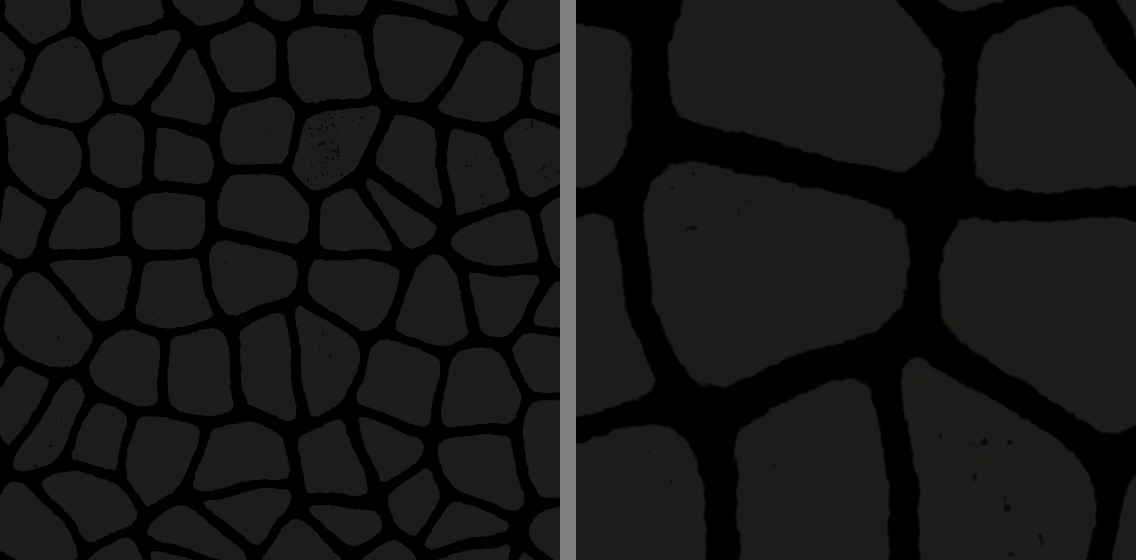
Left: the whole. Right: its middle third, enlarged.
Write a three.js fragment shader that draws this texture.

```glsl
// Dark crazy paving: irregular charcoal stones with rough edges and worn specks, set in black joints.
#define STONES_ACROSS 7.5
#define JITTER 0.86
#define HALF_JOINT 0.067
#define JOINT_VARIATION 0.04
#define CORNER_SHARPNESS 20.0
#define EDGE_BEND 0.09
#define EDGE_ROUGHNESS 0.014
#define EDGE_SOFTNESS 0.008
#define SPECK_SCALE 150.0
#define STONE_COLOR vec3(0.110, 0.110, 0.102)
#define JOINT_COLOR vec3(0.0)

varying vec2 vUv;

vec2 hash2(vec2 p) {
  vec3 q = fract(p.xyx * vec3(0.1031, 0.1030, 0.0973));
  q += dot(q, q.yzx + 33.33);
  return fract((q.xx + q.yz) * q.zy);
}

vec2 gradientAt(vec2 cell) {
  float angle = 6.2832 * hash2(cell + 71.0).x;
  return vec2(cos(angle), sin(angle));
}

// Gradient noise, roughly -0.7 to 0.7
float gradientNoise(vec2 p) {
  vec2 i = floor(p), f = fract(p);
  vec2 u = f * f * f * (f * (f * 6.0 - 15.0) + 10.0);
  vec2 e = vec2(0.0, 1.0);
  float low = mix(dot(gradientAt(i), f), dot(gradientAt(i + e.yx), f - e.yx), u.x);
  float high = mix(dot(gradientAt(i + e.xy), f - e.xy), dot(gradientAt(i + e.yy), f - e.yy), u.x);
  return mix(low, high, u.y);
}

vec2 stoneCenter(vec2 cell) {
  return cell + 0.5 + JITTER * (hash2(cell + 19.0) - 0.5);
}

// Cell that owns the nearest stone center
vec2 nearestStone(vec2 p) {
  vec2 home = floor(p), nearest = home;
  float best = 1e3;
  for (int y = -1; y <= 1; y++) {
    for (int x = -1; x <= 1; x++) {
      vec2 cell = home + vec2(float(x), float(y));
      vec2 d = stoneCenter(cell) - p;
      if (dot(d, d) < best) {
        best = dot(d, d);
        nearest = cell;
      }
    }
  }
  return nearest;
}

// Distance to the stone outline, with corners rounded by a smooth minimum
float outlineDistance(vec2 p, vec2 stone) {
  vec2 center = stoneCenter(stone);
  float sum = 0.0;
  for (int y = -2; y <= 2; y++) {
    for (int x = -2; x <= 2; x++) {
      if (x == 0 && y == 0) continue;
      vec2 other = stoneCenter(stone + vec2(float(x), float(y)));
      float d = dot(0.5 * (center + other) - p, normalize(other - center));
      sum += exp(-CORNER_SHARPNESS * d);
    }
  }
  return -log(sum) / CORNER_SHARPNESS;
}

// Dark pits: dense on a few stones, in faint patches on others, sparse elsewhere
float speckAmount(vec2 uv, vec2 stone) {
  float wear = hash2(stone + 5.0).y;
  float patches = smoothstep(0.0, 0.45, gradientNoise(uv * 11.0) + 0.4 * gradientNoise(uv * 34.0));
  float density = 0.24 * patches * smoothstep(0.35, 0.9, wear) + 0.16 * smoothstep(0.93, 0.96, wear);
  float grain = gradientNoise(uv * SPECK_SCALE) + 0.5 * gradientNoise(uv * SPECK_SCALE * 0.47 + 9.0);
  float threshold = 0.66 - density;
  return smoothstep(threshold, threshold + 0.16, grain);
}

void main() {
  vec2 p = vUv * STONES_ACROSS + 3.0;

  // Gently bend the straight outlines
  vec2 bend = vec2(gradientNoise(p * 1.6), gradientNoise(p * 1.6 + 40.0));
  vec2 bent = p + EDGE_BEND * bend;
  vec2 stone = nearestStone(bent);

  // Chipped edges and uneven joint width
  float chips = gradientNoise(p * 7.0) + 0.9 * gradientNoise(p * 15.0) + 0.5 * gradientNoise(p * 34.0);
  float joint = HALF_JOINT + JOINT_VARIATION * (hash2(stone + 53.0).x - 0.5);
  float inside = outlineDistance(bent, stone) - joint + EDGE_ROUGHNESS * chips;
  float mask = smoothstep(-EDGE_SOFTNESS, EDGE_SOFTNESS, inside);

  // Nearly flat stone face with dark specks
  float shade = 1.0 + 0.03 * gradientNoise(vUv * 60.0);
  shade *= 1.0 - 0.65 * speckAmount(vUv, stone);
  gl_FragColor = vec4(mix(JOINT_COLOR, STONE_COLOR * shade, mask), 1.0);
}
```
